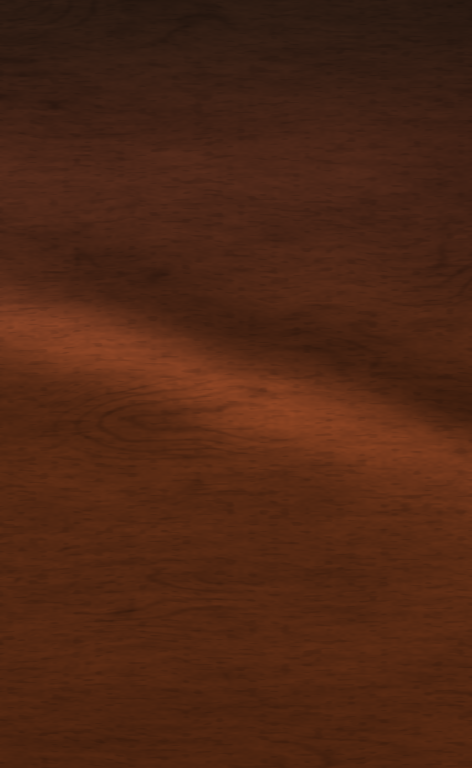
Give the GLSL for this texture, as a Shadertoy shader.

```glsl
// Dark reddish-brown wood with fine horizontal grain, crossed by a soft slanting beam of light.
#define BOARD_ROWS 11.0      // boards over the canvas height
#define BOARD_TONE 0.10      // brightness spread between boards
#define RING_COUNT 13.0      // growth-ring contours per unit of figure
#define RING_DEPTH 0.13      // darkness of the ring lines
#define FIBRE_DEPTH 0.26     // contrast of the fine fibres
#define PORE_DEPTH 0.10      // darkness of the short pores
#define CLOUD_DEPTH 0.26     // contrast of the broad blotches
#define KNOT_COUNT 18        // scattered dark flecks
#define KNOT_DEPTH 0.20      // darkness of the flecks
#define BEAM_START 0.605     // beam height at the left edge
#define BEAM_DROP 0.215      // fall of the beam across the width
#define BEAM_GAIN 0.58       // strength of the beam

float hash(vec2 p) {
    vec3 q = fract(vec3(p.xyx) * 0.1031);
    q += dot(q, q.yzx + 33.33);
    return fract((q.x + q.y) * q.z);
}

float noise(vec2 p) {
    vec2 cell = floor(p), f = fract(p);
    f = f * f * (3.0 - 2.0 * f);
    return mix(mix(hash(cell), hash(cell + vec2(1, 0)), f.x),
               mix(hash(cell + vec2(0, 1)), hash(cell + vec2(1, 1)), f.x), f.y);
}

float fbm(vec2 p) {
    float sum = 0.0, gain = 0.5;
    for (int i = 0; i < 4; i++) {
        sum += gain * noise(p);
        p = p * 2.03 + 17.7;
        gain *= 0.5;
    }
    return sum / 0.9375;
}

// Unlit wood colour: warm at the bottom, cool and dark at the top
vec3 baseColour(float height) {
    vec3 bottom = vec3(0.293, 0.137, 0.060);
    vec3 warm = vec3(0.328, 0.156, 0.072);
    vec3 dusk = vec3(0.276, 0.140, 0.088);
    vec3 shade = vec3(0.180, 0.108, 0.072);
    vec3 c = mix(bottom, warm, smoothstep(0.0, 0.28, height));
    c = mix(c, dusk, smoothstep(0.42, 0.78, height));
    return mix(c, shade, smoothstep(0.78, 1.0, height));
}

// Board tone from -0.5 to 0.5; rows meet in a narrow step, ends melt together
float boardTone(vec2 p) {
    float y = p.y * BOARD_ROWS + 0.3;
    float row = floor(y);
    float here = noise(vec2(p.x * 3.0, row * 7.0));
    float above = noise(vec2(p.x * 3.0, row * 7.0 + 7.0));
    return mix(here, above, smoothstep(0.92, 1.0, fract(y))) - 0.5;
}

// Growth rings: thin contours of a stretched noise field, clear only in patches
float rings(vec2 p) {
    float field = noise(p * vec2(3.0, 9.0) + 40.0) + 0.35 * noise(p * vec2(7.0, 24.0));
    field += 0.025 * noise(p * vec2(25.0, 110.0));
    float phase = abs(fract(field * RING_COUNT) - 0.5) * 2.0;
    float patches = smoothstep(0.45, 0.8, noise(p * vec2(4.5, 9.0) + 60.0));
    return smoothstep(0.5, 1.0, phase) * (0.15 + 0.85 * patches);
}

// Fine fibres in three widths, from -0.5 to 0.5
float fibres(vec2 p) {
    return 0.35 * noise(p * vec2(14.0, 130.0))
         + 0.35 * noise(p * vec2(42.0, 270.0) + 11.0)
         + 0.30 * noise(p * vec2(150.0, 400.0) + 23.0) - 0.5;
}

// Small blurred flecks, slightly tilted and drawn out along the grain
float knots(vec2 p, float width) {
    float dark = 0.0;
    vec2 ragged = 0.014 * (vec2(noise(p * 70.0), noise(p * 70.0 + 9.0)) - 0.5);
    for (int i = 0; i < KNOT_COUNT; i++) {
        float k = float(i) + 1.0;
        vec2 d = p - vec2(hash(vec2(k, 1.7)) * width, hash(vec2(k, 8.3)));
        d.y += d.x * (hash(vec2(k, 5.1)) - 0.5) * 1.2;
        d += ragged;
        d /= mix(0.4, 1.1, hash(vec2(k, 2.9))) * vec2(0.020, 0.008);
        dark += exp(-dot(d, d)) * mix(0.3, 1.0, hash(vec2(k, 6.6)));
    }
    return min(dark, 1.0);
}

void mainImage(out vec4 fragColor, in vec2 fragCoord) {
    vec2 uv = fragCoord / iResolution.xy;
    vec2 p = fragCoord / iResolution.y;
    vec2 bent = p + vec2(0.0, 0.022 * (fbm(p * vec2(5.0, 6.0)) - 0.5));

    // Wood: broad blotches, fibres, boards, rings, pores and flecks
    float cloud = fbm(p * vec2(4.5, 13.0) + 5.0) - 0.5;
    float tone = 1.0 + CLOUD_DEPTH * cloud + FIBRE_DEPTH * fibres(bent) + BOARD_TONE * boardTone(bent);
    tone *= 1.0 - RING_DEPTH * rings(bent);
    tone *= 1.0 - PORE_DEPTH * smoothstep(0.62, 0.92, noise(bent * vec2(70.0, 330.0) + 71.0));
    tone *= 1.0 - KNOT_DEPTH * knots(p, iResolution.x / iResolution.y);
    tone *= 1.03;

    // Light: slanting beam, a shadow above it and a faint second glow
    float drift = 0.03 * (noise(uv * vec2(4.0, 5.0) + 3.0) - 0.5);
    float across = uv.y - (BEAM_START - BEAM_DROP * uv.x) + drift;
    float spread = across > 0.0 ? 0.046 : 0.066;
    float beam = exp(-across * across / (spread * spread));
    beam *= mix(0.82, 1.0, smoothstep(0.0, 0.45, uv.x)) * (1.0 - 0.2 * smoothstep(0.6, 1.0, uv.x));
    float shadow = exp(-pow((across - 0.09) / 0.05, 2.0)) * smoothstep(-0.1, 0.6, uv.x);
    float glow = exp(-pow((across - 0.17) / 0.06, 2.0)) * (1.0 - 0.6 * uv.x);
    float light = 1.0 + BEAM_GAIN * beam - 0.17 * shadow + 0.06 * glow;
    light *= 1.0 - 0.10 * smoothstep(0.7, 1.0, uv.x) * smoothstep(0.4, 0.9, uv.y);

    vec3 colour = baseColour(uv.y) * tone * light;
    colour += vec3(0.0, 0.002, 0.012) * beam;
    fragColor = vec4(clamp(colour, 0.0, 1.0), 1.0);
}
```
